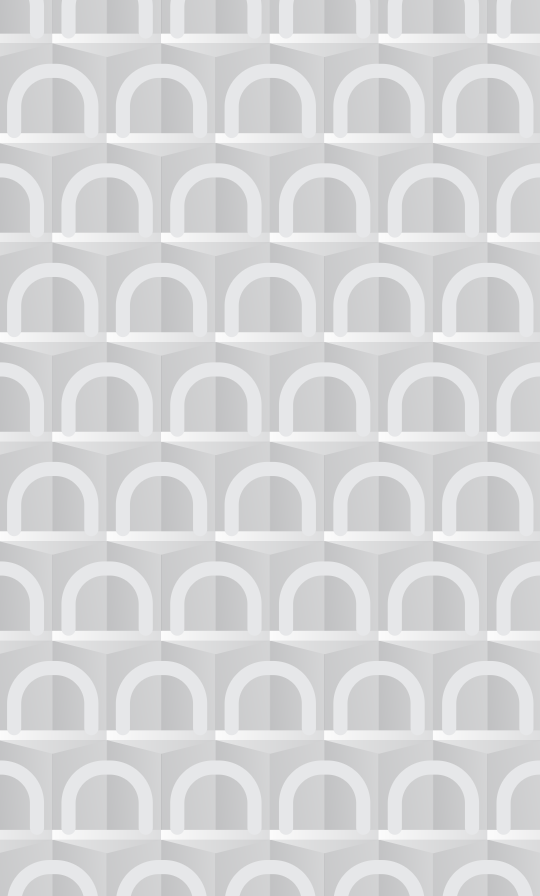
Write a WebGL 1 fragment shader that draws this pattern.

```glsl
precision highp float;
// Staggered rows of rounded pale arches on folded grey walls with bright ledges.

uniform vec2 u_resolution;

// Lengths are in units of one column width.
const float COLUMNS = 4.965;
const float ROW_HEIGHT = 0.9151;
const vec2 ORIGIN = vec2(-0.015, 0.518);

const float LEDGE_HEIGHT = 0.09;
const float SOFFIT_DEPTH = 0.125;

const float ARCH_HALF_WIDTH = 0.355;
const float ARCH_TOP = 0.663;
const float ARCH_FOOT = 0.11;
const float ARCH_RADIUS = 0.33;
const float ARCH_HALF_STROKE = 0.065;

const vec3 ARCH_COLOR = vec3(0.902, 0.906, 0.912);
const vec3 LEDGE_BRIGHT = vec3(0.985);
const vec3 LEDGE_DIM = vec3(0.865, 0.867, 0.872);
const vec3 SOFFIT_BRIGHT = vec3(0.895, 0.897, 0.900);
const vec3 SOFFIT_DIM = vec3(0.815, 0.817, 0.822);
const vec3 WALL_DARK = vec3(0.757, 0.759, 0.765);
const vec3 WALL_LIGHT = vec3(0.832, 0.834, 0.838);
const float LEFT_WALL_LIFT = 0.38;
const float WALL_TILT = 0.16;

// Antialiased step from 0 to 1 as signed distance d crosses zero.
float coverage(float d, float pixel) {
  return clamp(d / pixel + 0.5, 0.0, 1.0);
}

// Rising sawtooth whose drop is softened over the given width.
float softRamp(float t, float width) {
  float f = fract(t);
  return min(f, (1.0 - f) / width);
}

// Distance to the centre line of an arch with rounded shoulders.
float archDistance(vec2 p) {
  vec2 shoulder = vec2(ARCH_HALF_WIDTH, ARCH_TOP) - ARCH_RADIUS;
  float across = length(max(vec2(abs(p.x), p.y) - shoulder, 0.0)) - ARCH_RADIUS;
  return length(vec2(across, min(p.y - ARCH_FOOT, 0.0)));
}

// Two wall planes per cell, each shaded from dark at left to light at right.
vec3 wallColor(vec2 cell, float pixel) {
  float ramp = softRamp(cell.x * 2.0, pixel * 2.0);
  float leftSide = 1.0 - coverage(cell.x - 0.5, pixel);
  float light = mix(ramp, mix(LEFT_WALL_LIFT, 0.9, ramp), leftSide);
  light += WALL_TILT * (cell.y / ROW_HEIGHT - 0.5);
  return mix(WALL_DARK, WALL_LIGHT, light);
}

vec3 soffitColor(float ramp) {
  return mix(SOFFIT_BRIGHT, SOFFIT_DIM, ramp);
}

void main() {
  float pixel = COLUMNS / u_resolution.x;
  vec2 p = gl_FragCoord.xy * pixel - ORIGIN;

  // Cell coordinates, with every second row shifted by half a column
  float row = floor(p.y / ROW_HEIGHT);
  float stagger = 0.5 * (1.0 - mod(row, 2.0));
  vec2 cell = vec2(fract(p.x + stagger), p.y - row * ROW_HEIGHT);

  // Wall, then the V-shaped underside of the ledge above
  vec3 color = wallColor(cell, pixel);
  float soffitEdge = ROW_HEIGHT - SOFFIT_DEPTH * abs(2.0 * cell.x - 1.0);
  vec3 soffit = soffitColor(softRamp(cell.x + 0.5, pixel));
  color = mix(color, soffit, coverage(cell.y - soffitEdge, pixel));

  // Ledge, its lower edge blended into the underside below
  float ledgeRamp = softRamp(cell.x, pixel);
  vec3 ledge = mix(LEDGE_BRIGHT, LEDGE_DIM, ledgeRamp);
  ledge = mix(soffitColor(ledgeRamp), ledge, coverage(cell.y, pixel));
  color = mix(color, ledge, coverage(LEDGE_HEIGHT - cell.y, pixel));

  // Arch standing on the ledge
  float arch = archDistance(cell - vec2(0.5, 0.0)) - ARCH_HALF_STROKE;
  color = mix(color, ARCH_COLOR, coverage(-arch, pixel));

  gl_FragColor = vec4(color, 1.0);
}
```
